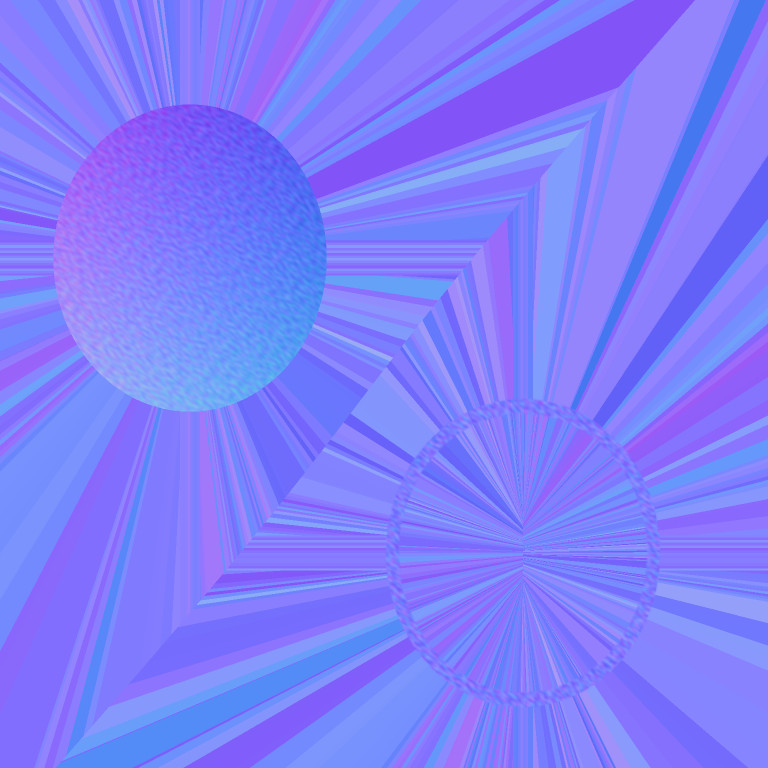
A Shadertoy shader for this texture map:

```glsl
const vec2 RADII = vec2(0.178, 0.2);
const vec2 DISC = vec2(0.2474, 0.664);
const vec2 RING = vec2(0.681, 0.280);

// Wide facets: normal angle in degrees (+360 for the ring), half width, tilt
const vec4 FACETS[12] = vec4[12](
    vec4(24.4, 4.1, 0.01, -0.17), vec4(5.5, 2.0, -0.08, 0.02),
    vec4(353.5, 2.0, -0.10, 0.13), vec4(249.0, 3.0, 0.01, -0.07),
    vec4(260.0, 2.6, 0.0, -0.02), vec4(275.0, 1.8, 0.13, -0.03),
    vec4(432.0, 4.0, 0.08, 0.02), vec4(426.3, 1.2, -0.23, -0.03),
    vec4(414.0, 2.5, -0.12, -0.12), vec4(443.5, 2.5, 0.0, 0.11),
    vec4(455.0, 2.0, 0.10, -0.08), vec4(565.0, 2.0, -0.17, 0.05));

float hash(vec2 p) {
    p = fract(p * vec2(0.1031, 0.1137));
    p += dot(p, p.yx + 33.33);
    return fract((p.x + p.y) * p.x * 7.3);
}

float gradDot(vec2 cell, vec2 f) {
    float a = 6.2832 * hash(cell + 17.0);
    return dot(vec2(cos(a), sin(a)), f);
}

float gradientNoise(vec2 p) {
    vec2 i = floor(p), f = fract(p), w = f * f * (3.0 - 2.0 * f);
    vec2 e = vec2(1, 0);
    return mix(mix(gradDot(i, f), gradDot(i + e, f - e), w.x),
               mix(gradDot(i + e.yx, f - e.yx), gradDot(i + 1.0, f - 1.0), w.x), w.y);
}

// Closest ellipse point, refined through the centre of curvature
vec2 nearestOnEllipse(vec2 p) {
    vec2 q = abs(p), t = vec2(0.7071), r2 = RADII * RADII;
    for (int i = 0; i < 5; i++) {
        vec2 evolute = (r2 - r2.yx) * t * t * t / RADII;
        vec2 a = RADII * t - evolute, b = q - evolute;
        t = clamp((b * length(a) / max(length(b), 1e-5) + evolute) / RADII, 0.0, 1.0);
        t /= max(length(t), 1e-5);
    }
    return mix(-RADII, RADII, step(0.0, p)) * t;
}

// Random tilt, mostly across the ray, in irregular angular cells
vec2 rayTilt(float angle, vec2 normal, float count, float seed) {
    float u = (angle + 0.12 * sin(4.0 * angle)) * count;
    u += 0.8 * gradientNoise(vec2(u * 0.7, seed + 0.5));
    float cell = floor(u);
    float h = hash(vec2(cell, seed));
    float strip = floor(fract(u) * (1.0 + floor(6.0 * h * h)));
    vec2 id = vec2(cell * 8.0 + strip + 40.0, seed + 3.0);
    vec2 tangent = vec2(-normal.y, normal.x);
    vec2 drift = vec2(hash(id + 11.0), hash(id + 29.0)) - 0.5;
    return tangent * (hash(id) - 0.5) * 0.25 + drift * 0.13;
}

vec2 weave(vec2 uv) {
    vec2 q = mat2(0.8, 0.6, -0.6, 0.8) * uv;
    return vec2(gradientNoise(q * vec2(95, 240)), gradientNoise(q * vec2(110, 230) + 40.0));
}

vec2 surfaceTilt(vec2 uv) {
    vec2 dA = uv - DISC, dB = uv - RING;
    float kA = length(dA / RADII), kB = length(dB / RADII);

    // Domed disc with a fine grain
    if (kA < 1.0) return -0.185 * dA / RADII + vec2(-0.025, 0.0) + 0.13 * weave(uv);

    // Each side belongs to the nearer ellipse
    vec2 nA = nearestOnEllipse(dA), nB = nearestOnEllipse(dB);
    bool ringSide = kB < 1.0 || length(dB - nB) < length(dA - nA);
    vec2 d = ringSide ? dB : dA;
    vec2 normal = normalize((ringSide ? nB : nA) / (RADII * RADII));
    float angle = atan(normal.y, normal.x);
    vec2 tilt;

    if (kB < 1.0) {
        tilt = rayTilt(angle, normal, 21.0, 90.0);
    } else {
        // Facing rays fold across the seam, outer rays stay independent
        float side = ringSide ? -1.0 : 1.0;
        bool facing = dot(normal, normalize(RING - DISC)) * side > -0.4;
        float folded = ringSide ? mod(1.71 - angle + 3.1416, 6.2832) - 3.1416 : angle;
        tilt = rayTilt(folded, normal, 14.0, facing ? 5.0 : 30.0 + side * 8.0);

        float degree = mod(degrees(angle), 360.0) + (ringSide ? 360.0 : 0.0);
        for (int i = 0; i < 12; i++)
            if (abs(degree - FACETS[i].x) < FACETS[i].y) tilt = FACETS[i].zw;

        // Parallel hairlines along both axes
        if (abs(d.y) < 0.023 && abs(d.x) > 0.17) {
            float line = hash(vec2(floor(d.y * 300.0) + 50.0, 7.0 + side));
            tilt = vec2(0.03, (line - 0.5) * 0.24);
        } else if (abs(d.x) < 0.013 && abs(d.y) > 0.19) {
            float line = hash(vec2(floor(d.x * 300.0) + 50.0, 19.0 + side));
            tilt = vec2((line - 0.5) * 0.24, 0.0);
        }
    }

    // Woven ring band
    float band = smoothstep(0.895, 0.92, kB) * (1.0 - smoothstep(0.99, 1.015, kB));
    vec2 woven = vec2(-0.01, -0.02) + 0.22 * weave(uv);
    return mix(tilt, woven, band * 0.85);
}

void mainImage(out vec4 fragColor, in vec2 fragCoord) {
    vec3 color = vec3(0);
    for (int i = 0; i < 4; i++) {
        vec2 offset = vec2(i % 2, i / 2) * 0.5 - 0.25;
        vec2 tilt = surfaceTilt((fragCoord + offset) / iResolution.xy);
        float depth = sqrt(max(0.0, 1.0 - 4.0 * dot(tilt, tilt)));
        color += vec3(0.5 + tilt, 0.5 + 0.5 * depth) * 0.25;
    }
    fragColor = vec4(color, 1.0);
}
```
